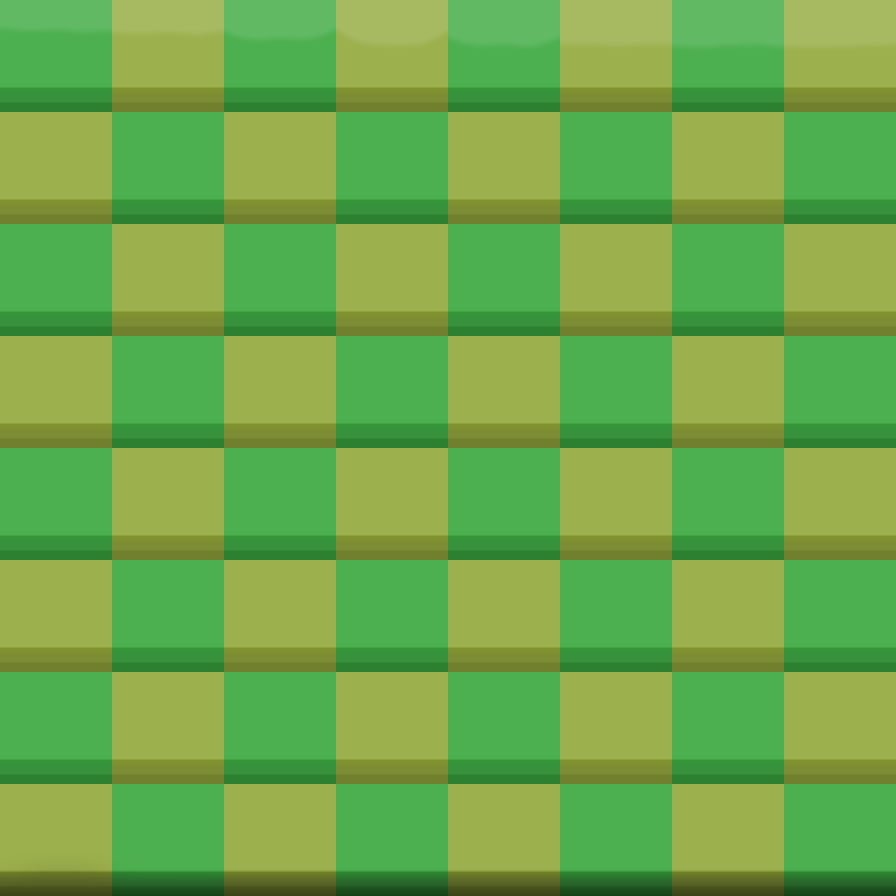
This pattern is drawn by a three.js fragment shader. Its source:

```glsl
// Eight by eight checker of green and olive tiles, each with a stepped dark
// band along its foot. The top row carries a pale wavy glaze and the lowest
// band sinks into shadow. All edges are filtered by the pixel footprint.
varying vec2 vUv;

const float TILES = 8.0;

// Band heights, as fractions of a tile
const float LIP_TOP = 0.219;
const float MID_TOP = 0.172;
const float FOOT_TOP = 0.086;

const vec3 GREEN = vec3(0.302, 0.690, 0.314);
const vec3 GREEN_LIP = vec3(0.205, 0.590, 0.225);
const vec3 GREEN_MID = vec3(0.220, 0.569, 0.235);
const vec3 GREEN_FOOT = vec3(0.180, 0.502, 0.192);
const vec3 OLIVE = vec3(0.612, 0.690, 0.302);
const vec3 OLIVE_LIP = vec3(0.500, 0.570, 0.185);
const vec3 OLIVE_MID = vec3(0.486, 0.553, 0.212);
const vec3 OLIVE_FOOT = vec3(0.439, 0.502, 0.180);

const float GLAZE_STRENGTH = 0.115;
const float GLAZE_SOFTNESS = 0.045;
const float SHADOW_DEEP = 0.52;
const float SHADOW_LIGHT = 0.88;

float hash(float n) {
  return fract(sin(n * 12.9898 + 4.1) * 43758.55);
}

float noise(float x) {
  float i = floor(x);
  return mix(hash(i), hash(i + 1.0), smoothstep(0.0, 1.0, x - i));
}

// Square wave that is +1 in even tiles and -1 in odd ones
vec2 alternate(vec2 p, vec2 pixel) {
  vec2 edgeDistance = 0.5 - abs(fract(p * 0.5 + 0.25) * 2.0 - 1.0);
  return clamp(2.0 * edgeDistance / pixel, -1.0, 1.0);
}

// Pixel coverage of a strip from the foot of each tile up to a height
float strip(float y, float height, float pixel) {
  float below = clamp((height - y) / pixel + 0.5, 0.0, 1.0);
  float above = clamp(y / pixel + 0.5, 0.0, 1.0);
  float wrapped = clamp((y - 1.0) / pixel + 0.5, 0.0, 1.0);
  return below * above + wrapped;
}

// Depth of the glaze below the top edge, in tiles
float glazeDepth(float x) {
  float column = floor(x);
  float side = abs(2.0 * fract(x) - 1.0);
  float roundness = 0.13 * exp(-0.5 * (column - 3.0) * (column - 3.0));
  float depth = mix(0.27, 0.41, smoothstep(0.0, 3.5, column));
  return depth + 0.03 * (noise(x * 4.0) - 0.5) - roundness * side * side * side;
}

void main() {
  vec2 p = vUv * TILES;
  vec2 pixel = max(fwidth(p), vec2(0.0001));
  float y = fract(p.y);

  // Checker and stepped bands
  vec2 wave = alternate(p, pixel);
  float olive = 0.5 + 0.5 * wave.x * wave.y;
  float lip = strip(y, LIP_TOP, pixel.y);
  float mid = strip(y, MID_TOP, pixel.y);
  float foot = strip(y, FOOT_TOP, pixel.y);
  vec3 color = mix(GREEN, OLIVE, olive);
  color = mix(color, mix(GREEN_LIP, OLIVE_LIP, olive), lip);
  color = mix(color, mix(GREEN_MID, OLIVE_MID, olive), mid);
  color = mix(color, mix(GREEN_FOOT, OLIVE_FOOT, olive), foot);

  // Shadow on the lowest band, with a faint smudge above its left end
  float lowest = 1.0 - smoothstep(LIP_TOP - 0.02, LIP_TOP + 0.03, p.y);
  float shade = mix(SHADOW_DEEP, SHADOW_LIGHT, clamp(p.y / LIP_TOP, 0.0, 1.0));
  color *= mix(1.0, shade, lowest);
  vec2 smudge = (p - vec2(0.55, 0.22)) / vec2(0.45, 0.1);
  color *= 1.0 - 0.06 * exp(-dot(smudge, smudge));

  // Glaze along the top
  float fromTop = TILES - p.y;
  float depth = glazeDepth(p.x);
  float glaze = 1.0 - smoothstep(depth - GLAZE_SOFTNESS, depth + GLAZE_SOFTNESS, fromTop);
  color = mix(color, vec3(1.0), GLAZE_STRENGTH * glaze);

  gl_FragColor = vec4(color, 1.0);
}
```
